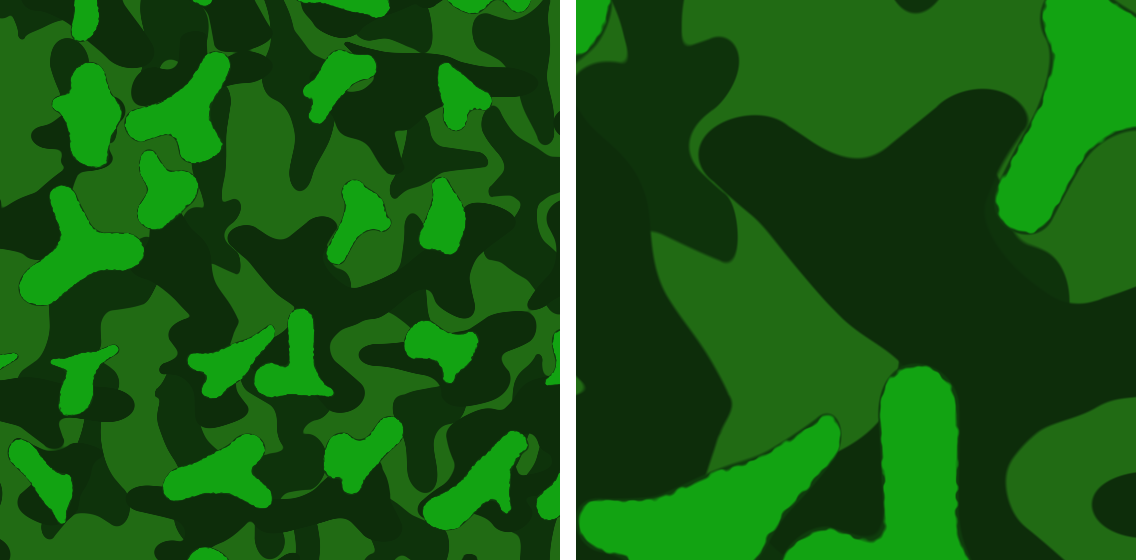
Left: the whole. Right: its middle third, enlarged.
This pattern is drawn by a Shadertoy shader. Its source:

```glsl
const vec3 LEAF = vec3(0.13, 0.42, 0.08);
const vec3 MOSS = vec3(0.056, 0.2, 0.044);
const vec3 SHADE = vec3(0.05, 0.175, 0.04);
const vec3 LIME = vec3(0.07, 0.64, 0.07);
const vec3 RIM = vec3(0.06, 0.24, 0.05);

const float EDGE = 0.001;        // half width of the soft borders
const float RIM_WIDTH = 0.0016;  // thin dark line around lime patches
const float FRAY_SIZE = 0.0024;  // fine raggedness of the lime border
const float FRAY_FREQ = 210.0;
const float WARP_SIZE = 0.036;
const float WARP_FREQ = 9.0;
const float TAU = 6.28319;

// One layer of scattered three-armed patches
struct Layer {
    float cell;    // spacing of the patches
    float arm;     // mean arm length
    float radius;  // mean arm half width
    float jitter;  // scatter inside the cell, 0 to 1
    vec2 stretch;  // directional elongation
    float seed;
};

const Layer MOSS_LAYER = Layer(0.21, 0.084, 0.0295, 0.6, vec2(0.8, 1.25), 17.0);
const Layer SHADE_LAYER = Layer(0.23, 0.09, 0.0325, 0.6, vec2(1.2, 0.83), 59.0);
const Layer LIME_LAYER = Layer(0.24, 0.061, 0.0245, 0.5, vec2(1.0), 83.0);

vec3 hash3(vec2 p) {
    vec3 q = fract(p.xyx * vec3(0.1031, 0.1030, 0.0973));
    q += dot(q, q.yxz + 33.33);
    return fract((q.xxy + q.yzz) * q.zyx);
}

// Smooth two-channel value noise, 0 to 1
vec2 noise2(vec2 p) {
    vec2 i = floor(p), f = fract(p);
    f = f * f * f * (f * (f * 6.0 - 15.0) + 10.0);
    vec2 low = mix(hash3(i).xy, hash3(i + vec2(1, 0)).xy, f.x);
    vec2 high = mix(hash3(i + vec2(0, 1)).xy, hash3(i + vec2(1, 1)).xy, f.x);
    return mix(low, high, f.y);
}

float smoothMin(float a, float b, float k) {
    float h = max(k - abs(a - b), 0.0) / k;
    return min(a, b) - 0.25 * h * h * k;
}

// Arm from the origin to tip, its half width running from r0 to r1
float taperedArm(vec2 p, vec2 tip, float r0, float r1) {
    float h = clamp(dot(p, tip) / dot(tip, tip), 0.0, 1.0);
    return length(p - tip * h) - mix(r0, r1, h);
}

// Three arms of random length, width and spread, joined by fillets
float patchShape(vec2 p, vec2 id, Layer layer) {
    vec3 body = hash3(id);
    float core = layer.radius * mix(0.7, 1.35, body.z);
    float d = 1.0;
    for (int i = 0; i < 3; i++) {
        vec3 rnd = hash3(id + 31.0 * float(i + 1));
        float angle = TAU * (body.x + (float(i) + 0.7 * (rnd.x - 0.5)) / 3.0);
        vec2 tip = layer.arm * mix(0.5, 1.5, rnd.y) * vec2(cos(angle), sin(angle));
        float tipRadius = layer.radius * mix(0.2, 1.5, rnd.z);
        d = smoothMin(d, taperedArm(p, tip, core, tipRadius), 0.9 * layer.radius);
    }
    return d;
}

// Distance to the nearest patch of a layer
float layerDistance(vec2 p, Layer layer) {
    p += WARP_SIZE * (noise2(p * WARP_FREQ + layer.seed) - 0.5);
    vec2 home = floor(p / layer.cell);
    float d = 1.0;
    for (int y = -1; y <= 1; y++)
    for (int x = -1; x <= 1; x++) {
        vec2 id = home + vec2(x, y);
        vec2 offset = layer.jitter * (hash3(id + layer.seed + 7.0).xy - 0.5);
        vec2 local = (p - (id + 0.5 + offset) * layer.cell) / layer.stretch;
        float shape = patchShape(local, id + layer.seed, layer);
        d = smoothMin(d, shape, 0.3 * layer.radius);
    }
    return d;
}

float cover(float d, float softness) {
    return 1.0 - smoothstep(-softness, softness, d);
}

void mainImage(out vec4 fragColor, in vec2 fragCoord) {
    vec2 uv = fragCoord / iResolution.y;
    float soft = max(EDGE, 0.55 / iResolution.y);

    // Dark patches over the leaf ground
    vec3 col = LEAF;
    col = mix(col, MOSS, cover(layerDistance(uv, MOSS_LAYER), soft));
    col = mix(col, SHADE, cover(layerDistance(uv, SHADE_LAYER), soft));

    // Frayed lime patches with a thin broken rim
    float lime = layerDistance(uv, LIME_LAYER);
    float frayed = lime + FRAY_SIZE * (noise2(uv * FRAY_FREQ).x - 0.5);
    col = mix(col, RIM, cover(lime - RIM_WIDTH, soft));
    col = mix(col, LIME, cover(frayed, soft));

    fragColor = vec4(col, 1.0);
}
```
